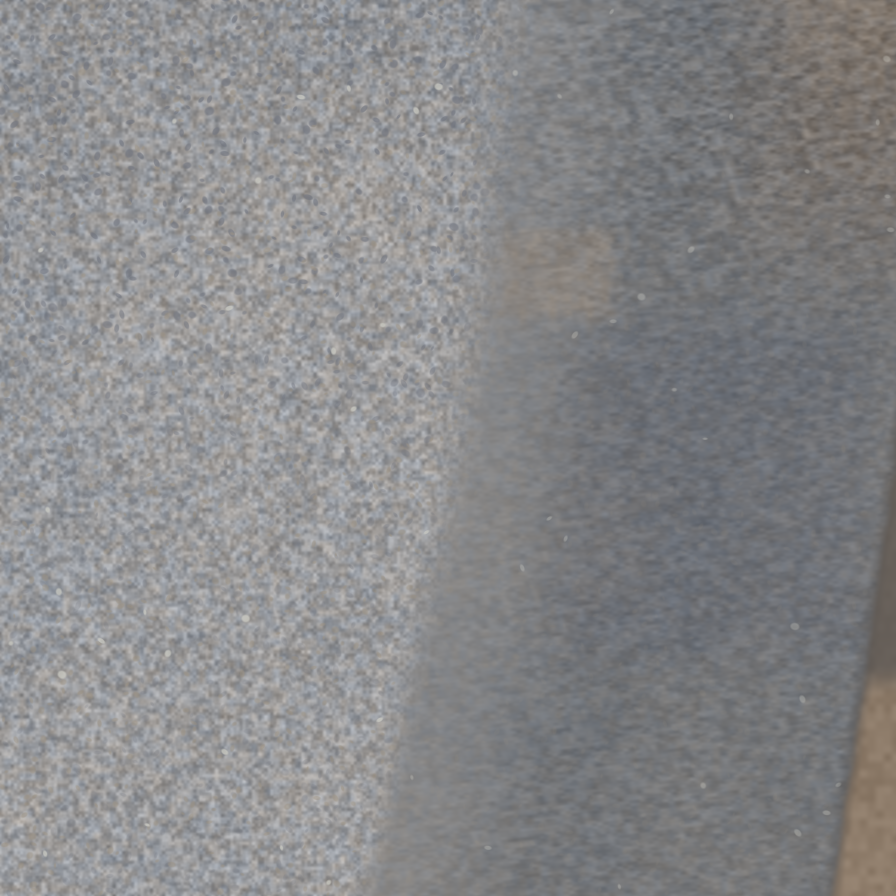
A WebGL 2 fragment shader for this texture:

```glsl
#version 300 es
precision highp float;
// Worn asphalt, sunlit on the left and under a soft shadow on the right.
// Broad tone masks give the light; layered value noise gives the grain, and
// jittered cells scatter stones and chips. A tan kerb fills the lower corner.

uniform vec2 u_resolution;
out vec4 fragColor;

const vec3 SUNLIT    = vec3(0.605, 0.607, 0.615);
const vec3 PENUMBRA  = vec3(0.515, 0.517, 0.523);
const vec3 SHADE     = vec3(0.458, 0.463, 0.472);
const vec3 DEEP      = vec3(0.430, 0.440, 0.462);
const vec3 BROWN     = vec3(0.480, 0.452, 0.428);
const vec3 TAN       = vec3(0.560, 0.525, 0.490);
const vec3 KERB      = vec3(0.560, 0.490, 0.420);
const vec3 SEAM      = vec3(0.350, 0.335, 0.325);
const vec3 STONE     = vec3(0.445, 0.460, 0.500);
const vec3 PEBBLE    = vec3(0.610, 0.570, 0.510);
const vec3 CHIP      = vec3(0.800, 0.800, 0.770);
const float COARSE_FREQ = 165.0;
const float FINE_FREQ   = 290.0;
const float SUN_GRAIN   = 0.17;
const float SHADE_GRAIN = 0.12;
const float TINT        = 0.045;

// Integer hash of a cell, giving three values in 0..1
vec3 hash3(vec2 cell, float seed) {
    uvec3 v = uvec3(ivec3(vec3(cell, seed))) * 1664525u + 1013904223u;
    v.x += v.y * v.z; v.y += v.z * v.x; v.z += v.x * v.y;
    v ^= v >> 16u;
    v.x += v.y * v.z; v.y += v.z * v.x; v.z += v.x * v.y;
    return vec3(v >> 8u) / 16777216.0;
}

// Value noise centred on zero
float noise(vec2 p, float seed) {
    vec2 i = floor(p), f = fract(p);
    f = f * f * (3.0 - 2.0 * f);
    float low = mix(hash3(i, seed).x, hash3(i + vec2(1, 0), seed).x, f.x);
    float high = mix(hash3(i + vec2(0, 1), seed).x, hash3(i + vec2(1, 1), seed).x, f.x);
    return mix(low, high, f.y) - 0.5;
}

float cloud(vec2 p, float seed) {
    return noise(p, seed) + 0.5 * noise(p * 2.1, seed + 1.0) + 0.25 * noise(p * 4.3, seed + 2.0);
}

// Coverage of randomly turned ellipses, at most one per grid cell
float scatter(vec2 uv, float grid, float chance, float radius, float seed) {
    vec2 p = uv * grid, home = floor(p);
    float cover = 0.0;
    for (int y = -1; y <= 1; y++)
    for (int x = -1; x <= 1; x++) {
        vec2 cell = home + vec2(x, y);
        vec3 place = hash3(cell, seed), shape = hash3(cell, seed + 1.0);
        float angle = 6.2832 * shape.x;
        vec2 axis = vec2(cos(angle), sin(angle));
        vec2 d = p - cell - 0.15 - 0.7 * place.xy;
        d = vec2(dot(d, axis), dot(d, vec2(-axis.y, axis.x)) * mix(1.1, 2.0, shape.y));
        float r = radius * mix(0.45, 1.0, shape.z);
        float soft = 0.0016 * grid;
        cover = max(cover, step(place.z, chance) * (1.0 - smoothstep(r - soft, r + soft, length(d))));
    }
    return cover;
}

float box(vec2 uv, vec2 low, vec2 high, float soft) {
    vec2 s = smoothstep(low - soft, low + soft, uv) * (1.0 - smoothstep(high - soft, high + soft, uv));
    return s.x * s.y;
}

void main() {
    vec2 uv = gl_FragCoord.xy / u_resolution;
    float drift = cloud(uv * 5.0, 10.0);

    // Slanted shadow edge, softer toward the top
    float edge = 0.40 + 0.25 * uv.y - 0.075 * uv.y * uv.y + 0.012 * drift;
    float inside = uv.x - edge;
    float softness = 0.022 + 0.035 * uv.y;
    float shadow = smoothstep(-softness, softness, inside);
    float core = smoothstep(0.04, 0.20, inside + 0.03 * drift);

    // Broad tones
    vec3 sun = SUNLIT + 0.022 * drift - 0.025 * smoothstep(0.55, 1.0, uv.y);
    vec3 shade = mix(PENUMBRA, SHADE, core);
    shade = mix(shade, DEEP, 0.85 * core * box(uv, vec2(0.60, 0.27), vec2(0.97, 0.64), 0.05));
    shade = mix(shade, BROWN, smoothstep(0.70, 0.95, uv.x + 0.08 * drift) * smoothstep(0.60, 0.85, uv.y));
    shade = mix(shade, TAN, 0.65 * box(uv, vec2(0.555, 0.645), vec2(0.685, 0.742), 0.012));
    vec3 color = mix(sun, shade + 0.022 * drift, shadow);

    // Crisp grain in the sun, smeared slanting strokes in the shade
    vec2 strokes = vec2(0.55 * uv.x + 0.18 * uv.y, uv.y - 0.12 * uv.x);
    float sunGrain = noise(uv * COARSE_FREQ, 20.0) + 0.65 * noise(uv * FINE_FREQ, 21.0);
    float shadeGrain = noise(strokes * COARSE_FREQ, 22.0) + 0.55 * noise(strokes * FINE_FREQ, 23.0);
    float relief = mix(0.40, 0.65, core) + 0.40 * smoothstep(0.62, 0.85, uv.y);
    color += mix(SUN_GRAIN * sunGrain, SHADE_GRAIN * relief * shadeGrain, shadow);
    float warmth = noise(uv * 120.0, 24.0) * mix(1.0, 0.5, shadow) + 0.25 * drift;
    color += TINT * warmth * vec3(1.0, 0.1, -1.0);

    // Stones, coarser toward the upper left, then pebbles and pale chips
    float sunlit = 1.0 - shadow;
    float upper = smoothstep(0.25, 0.85, uv.y);
    color = mix(color, STONE, sunlit * mix(0.25, 0.65, upper) * scatter(uv, 78.0, 0.24, 0.42, 30.0));
    color = mix(color, PEBBLE, mix(0.12, 0.50, sunlit) * scatter(uv, 95.0, 0.14, 0.40, 40.0));
    color = mix(color, CHIP, mix(0.35, 0.75, sunlit) * scatter(uv, 34.0, 0.035, 0.17, 50.0));

    // Kerb wedge with a dark seam along its slanted side
    float side = uv.x - (0.928 + 0.145 * uv.y) + 0.004 * noise(uv * 40.0, 60.0);
    float kerb = smoothstep(-0.004, 0.006, side);
    vec3 kerbColor = KERB + 0.07 * noise(uv * 110.0, 61.0) + 0.04 * drift;
    kerbColor = mix(kerbColor, SEAM, 0.75 * smoothstep(0.22, 0.26, uv.y));
    color = mix(color, kerbColor, kerb);
    color = mix(color, SEAM, 0.45 * (1.0 - smoothstep(0.0, 0.014, abs(side))));

    fragColor = vec4(clamp(color, 0.0, 1.0), 1.0);
}
```
